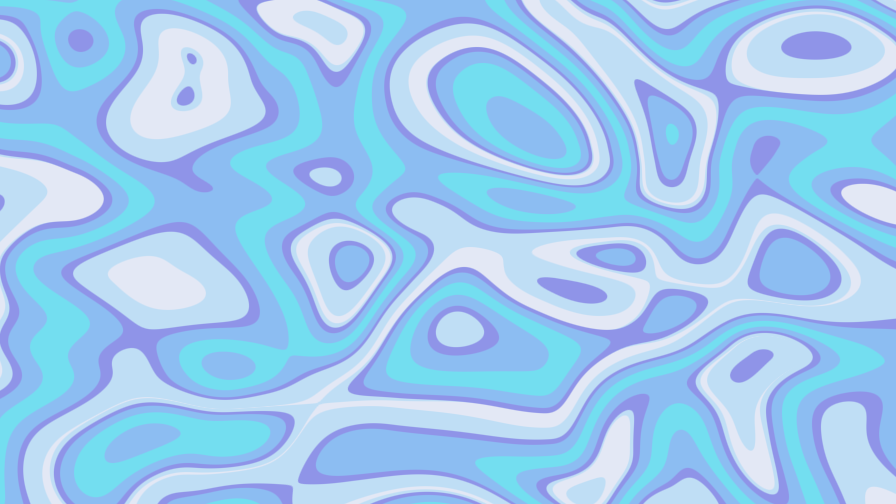
Write a Shadertoy shader that draws this background.

```glsl
// Pastel marbled contours: a smooth, gently warped noise field is read as a
// repeating phase, and nested phase bands colour it in flat, crisp rings.
// Thin violet bands outline the pale areas; white streaks vary in width.

const float TAU = 6.2831853;

const vec3 BLUE   = vec3(0.55, 0.74, 0.95);
const vec3 CYAN   = vec3(0.45, 0.87, 0.94);
const vec3 VIOLET = vec3(0.56, 0.58, 0.91);
const vec3 PALE   = vec3(0.75, 0.87, 0.96);
const vec3 WHITE  = vec3(0.89, 0.91, 0.96);

float hash(vec2 cell) {
    return fract(sin(dot(cell, vec2(127.1, 311.7))) * 43758.5453);
}

// Slope of a random unit gradient at a lattice corner
float cornerSlope(vec2 cell, vec2 offset) {
    float angle = TAU * hash(cell);
    return dot(vec2(cos(angle), sin(angle)), offset);
}

// Gradient noise with quintic blending, roughly -0.6 to 0.6
float gradientNoise(vec2 p) {
    vec2 cell = floor(p);
    vec2 f = p - cell;
    vec2 blend = f * f * f * (f * (f * 6.0 - 15.0) + 10.0);
    vec2 e = vec2(1.0, 0.0);
    float bottom = mix(cornerSlope(cell, f),
                       cornerSlope(cell + e.xy, f - e.xy), blend.x);
    float top = mix(cornerSlope(cell + e.yx, f - e.yx),
                    cornerSlope(cell + e.xx, f - e.xx), blend.x);
    return mix(bottom, top, blend.y);
}

// Bend the plane softly so that no lattice direction shows
vec2 warp(vec2 p, float amount) {
    return p + amount * vec2(gradientNoise(p * 0.6 + 17.3),
                             gradientNoise(p * 0.6 + 41.9));
}

// Contour phase in cycles: local hills on top of a broad swell
float contourPhase(vec2 p) {
    return 0.25 + 1.75 * gradientNoise(p) + 0.8 * gradientNoise(p * 0.45 + 8.6);
}

// Smooth mask of a band that repeats once per cycle
float band(float phase, float center, float halfWidth, float blur) {
    float d = abs(fract(phase - center + 0.5) - 0.5);
    return 1.0 - smoothstep(halfWidth - blur, halfWidth + blur, d);
}

vec3 palette(float phase, float streak, float blur) {
    vec3 pale = mix(PALE, WHITE, band(phase, 0.70, streak, blur));
    vec3 color = mix(BLUE, CYAN, band(phase, 0.095, 0.095, blur));
    color = mix(color, VIOLET, band(phase, 0.61, 0.25, blur));
    return mix(color, pale, band(phase, 0.61, 0.18, blur));
}

void mainImage(out vec4 fragColor, in vec2 fragCoord) {
    vec2 uv = fragCoord / iResolution.y;

    // Cells wider than tall, leaning slightly down to the right
    float tilt = 0.14;
    mat2 lean = mat2(cos(tilt), sin(tilt), -sin(tilt), cos(tilt));
    vec2 p = warp(lean * uv * vec2(3.2, 4.6) + 3.7, 0.7);

    float phase = contourPhase(p);
    float blur = 0.7 * fwidth(phase) + 0.0001;
    float streak = min(0.06 + 0.16 * gradientNoise(p * 0.5 + 63.1), 0.11);

    fragColor = vec4(palette(phase, streak, blur), 1.0);
}
```
